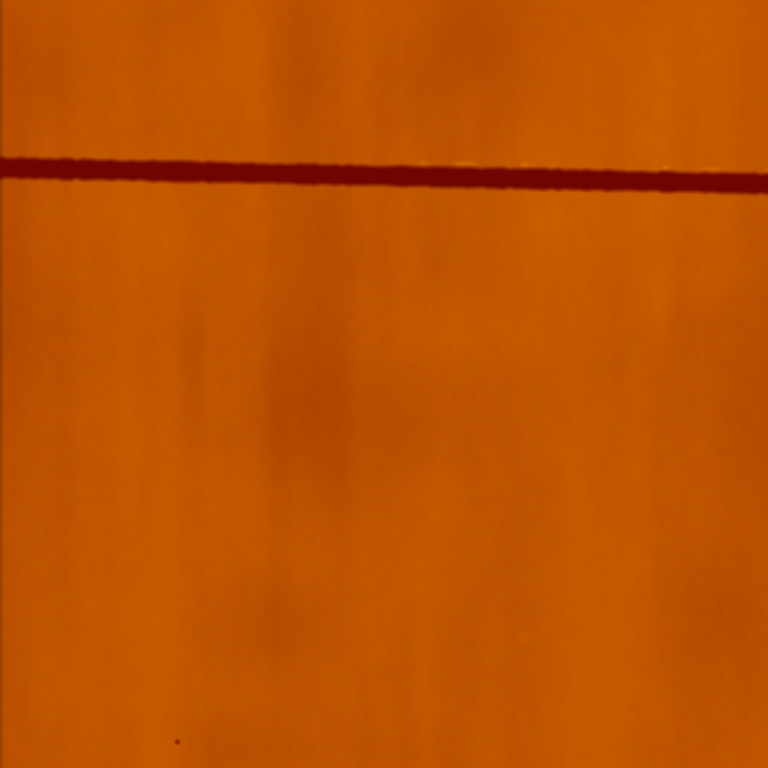
Give the GLSL for this texture, as a Shadertoy shader.

```glsl
// Warm amber surface crossed by one dark red, slightly tilted band.
// Soft elliptical stains set the broad tones; stretched value noise adds
// vertical grain and mottling, and a small speck sits near the bottom.

const vec3 BASE_COLOR = vec3(0.742, 0.328, 0.0);
const vec3 TONE_STEP  = vec3(0.042, 0.040, 0.0);
const vec3 BAND_COLOR = vec3(0.435, 0.015, 0.005);
const vec3 SPECK_COLOR = vec3(0.55, 0.12, 0.0);

const float BAND_LEFT = 0.7815;     // band centre height at the left edge
const float BAND_SLOPE = -0.0210;
const float BAND_HALF = 0.0132;
const float BAND_SOFT = 0.0045;
const float BAND_WOBBLE = 0.0022;
const vec2  SPECK_POS = vec2(0.231, 0.034);
const float SPECK_RADIUS = 0.0045;
const float GRAIN_AMOUNT = 0.55;
const float MOTTLE_AMOUNT = 0.75;
const float FINE_AMOUNT = 0.28;

// Stains: centre xy, radii zw
const int DARK_COUNT = 12;
const vec4 DARK_STAINS[DARK_COUNT] = vec4[](
    vec4(0.41, 0.47, 0.07, 0.13), vec4(0.42, 0.70, 0.04, 0.11),
    vec4(0.53, 0.45, 0.09, 0.08), vec4(0.37, 0.18, 0.07, 0.07),
    vec4(0.00, 0.60, 0.08, 0.24), vec4(0.61, 0.94, 0.07, 0.09),
    vec4(0.40, 0.93, 0.04, 0.11), vec4(0.03, 0.92, 0.07, 0.09),
    vec4(0.94, 0.17, 0.08, 0.11), vec4(0.98, 0.46, 0.09, 0.18),
    vec4(0.25, 0.53, 0.014, 0.09), vec4(0.33, 0.03, 0.10, 0.05));
const float DARK_WEIGHTS[DARK_COUNT] = float[](
    1.3, 0.8, 0.65, 0.85, 0.9, 0.8, 0.7, 0.7, 0.85, 0.6, 0.6, 0.5);

const int LIGHT_COUNT = 10;
const vec4 LIGHT_STAINS[LIGHT_COUNT] = vec4[](
    vec4(0.86, 0.60, 0.014, 0.05), vec4(0.31, 0.95, 0.06, 0.10),
    vec4(0.88, 0.92, 0.11, 0.12), vec4(0.78, 0.72, 0.14, 0.10),
    vec4(0.21, 0.35, 0.04, 0.35), vec4(0.18, 0.08, 0.09, 0.12),
    vec4(0.80, 0.25, 0.09, 0.25), vec4(0.60, 0.57, 0.08, 0.05),
    vec4(0.20, 0.72, 0.06, 0.08), vec4(0.68, 0.17, 0.008, 0.008));
const float LIGHT_WEIGHTS[LIGHT_COUNT] = float[](
    0.6, 0.65, 0.65, 0.65, 0.5, 0.5, 0.55, 0.4, 0.6, 0.5);

float hash(vec2 p) {
    return fract(sin(dot(p, vec2(127.1, 311.7))) * 43758.5453);
}

float valueNoise(vec2 p) {
    vec2 cell = floor(p), f = fract(p);
    f = f * f * (3.0 - 2.0 * f);
    return mix(mix(hash(cell), hash(cell + vec2(1, 0)), f.x),
               mix(hash(cell + vec2(0, 1)), hash(cell + vec2(1, 1)), f.x), f.y);
}

// Layered noise centred on zero
float fbm(vec2 p) {
    float sum = 0.0, amp = 0.5;
    for (int i = 0; i < 4; i++) {
        sum += amp * (valueNoise(p) - 0.5);
        p = mat2(0.96, 0.28, -0.28, 0.96) * p * 2.03 + 17.3;
        amp *= 0.5;
    }
    return sum;
}

float stain(vec2 uv, vec4 shape) {
    vec2 d = (uv - shape.xy) / shape.zw;
    return exp(-dot(d, d));
}

float surfaceTone(vec2 uv) {
    float tone = 0.05;
    for (int i = 0; i < DARK_COUNT; i++)
        tone -= DARK_WEIGHTS[i] * stain(uv, DARK_STAINS[i]);
    for (int i = 0; i < LIGHT_COUNT; i++)
        tone += LIGHT_WEIGHTS[i] * stain(uv, LIGHT_STAINS[i]);

    // Vertical grain, cloudy mottling and fine tooth
    tone += GRAIN_AMOUNT * (valueNoise(uv * vec2(36.0, 2.5)) - 0.5);
    tone += MOTTLE_AMOUNT * fbm(uv * vec2(13.0, 9.0) + 4.0);
    tone += FINE_AMOUNT * (valueNoise(uv * vec2(130.0, 75.0)) - 0.5);
    return tone;
}

void mainImage(out vec4 fragColor, in vec2 fragCoord) {
    vec2 uv = fragCoord / iResolution.xy;
    float pixel = 1.0 / iResolution.y;
    vec3 color = BASE_COLOR + TONE_STEP * surfaceTone(uv);

    // Worn left margin
    color *= 1.0 - 0.18 * (1.0 - smoothstep(0.0, 0.006, uv.x));

    // Tilted band with a slightly frayed edge and pale flecks along its top
    float height = uv.y - BAND_LEFT - BAND_SLOPE * uv.x;
    float fray = BAND_WOBBLE * (valueNoise(vec2(uv.x * 110.0, 3.0)) - 0.5);
    float edge = abs(height) - BAND_HALF + fray;
    float soft = max(BAND_SOFT, pixel);
    float fleck = smoothstep(0.72, 0.95, valueNoise(vec2(uv.x * 60.0, 8.0)));
    fleck *= smoothstep(0.4, 0.6, uv.x) * exp(-pow((height - 0.018) / 0.003, 2.0));
    color += fleck * vec3(0.05, 0.07, 0.0);
    color = mix(color, BAND_COLOR, 1.0 - smoothstep(-soft, soft, edge));

    // Small speck
    float speck = 1.0 - smoothstep(0.3, 1.2, length(uv - SPECK_POS) / SPECK_RADIUS);
    color = mix(color, SPECK_COLOR, 0.85 * speck);

    fragColor = vec4(clamp(color, 0.0, 1.0), 1.0);
}
```
